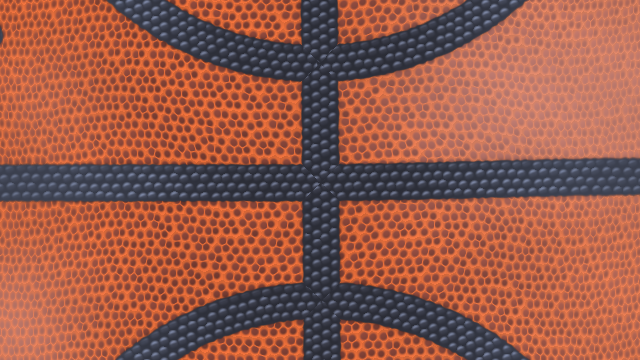
Write a Shadertoy shader that draws this texture.

```glsl
// Pebbled orange leather crossed by dark straight and curved rubber seams.
#define SEAM_HALF 0.051
#define LEATHER_PITCH 0.0288
#define RUBBER_PITCH 0.0293
#define ROW_RATIO 0.87
#define LEATHER_JITTER 0.42
#define RUBBER_JITTER 0.22
#define MIDDLE_X 0.889
#define LIGHT_DIR vec2(-0.35, 0.94)
#define VALLEY_COLOR vec3(0.89, 0.42, 0.22)
#define PEBBLE_COLOR vec3(0.47, 0.24, 0.20)
#define RUBBER_COLOR vec3(0.18, 0.185, 0.225)
#define SHEEN_COLOR vec3(0.84, 0.61, 0.58)

struct Seam {
    float dist;   // signed distance to the seam edge
    vec2 uv;      // position along and across the seam
    vec2 across;  // unit direction across the seam
};

struct Pebble {
    vec2 offset;  // from the nearest pebble centre
    float gap;    // second nearest minus nearest distance
    float id;
};

vec2 hash2(vec2 c) {
    vec2 h = vec2(dot(c, vec2(127.1, 311.7)), dot(c, vec2(269.5, 183.3)));
    return fract(sin(h) * 43758.55);
}

// Cellular noise on staggered rows
Pebble pebbles(vec2 p, float jitter) {
    float row = floor(p.y / ROW_RATIO);
    float nearest = 9.0, second = 9.0;
    Pebble result = Pebble(vec2(0.0), 0.0, 0.0);
    for (int j = -1; j <= 1; j++) {
        float y = row + float(j);
        float stagger = 0.5 * mod(y, 2.0);
        float column = floor(p.x - stagger);
        for (int i = -1; i <= 1; i++) {
            vec2 cell = vec2(column + float(i), y);
            vec2 h = hash2(cell);
            vec2 centre = cell + 0.5 + (h - 0.5) * jitter;
            vec2 offset = p - vec2(centre.x + stagger, centre.y * ROW_RATIO);
            float d = length(offset);
            if (d < nearest) {
                second = nearest;
                nearest = d;
                result.offset = offset;
                result.id = h.x;
            } else {
                second = min(second, d);
            }
        }
    }
    result.gap = second - nearest;
    return result;
}

Seam closer(Seam a, Seam b) {
    if (a.dist < b.dist) return a;
    return b;
}

Seam straightSeam(vec2 uv, vec2 across) {
    return Seam(abs(uv.y) - SEAM_HALF, uv, across);
}

Seam arcSeam(vec2 p, vec2 centre, float radius) {
    vec2 q = p - centre;
    float r = length(q);
    vec2 uv = vec2(atan(q.x, q.y) * radius, r - radius);
    return Seam(abs(uv.y) - SEAM_HALF, uv, q / r);
}

Seam seams(vec2 p) {
    float verticalX = mix(0.895, 0.887, p.y);
    float horizontalY = 0.492 + 0.018 * smoothstep(0.8, 1.85, p.x);
    Seam s = straightSeam(vec2(p.x, p.y - horizontalY), vec2(0.0, 1.0));
    s = closer(s, straightSeam(vec2(-p.y, p.x - verticalX), vec2(1.0, 0.0)));
    s = closer(s, arcSeam(p, vec2(0.880, 1.639), 0.815));
    return closer(s, arcSeam(p, vec2(0.8945, -0.657), 0.822));
}

float glow(vec2 p, vec2 centre, vec2 size) {
    vec2 q = (p - centre) / size;
    return exp(-dot(q, q));
}

vec3 leather(vec2 p, float blur, float px) {
    // Curvature squeezes the grain toward the sides
    float x = p.x - MIDDLE_X;
    vec2 q = vec2(x * (1.0 + 0.3 * x * x), p.y);
    q += 0.012 * sin(q.yx * vec2(9.0, 7.0) + vec2(1.0, 2.5));
    Pebble b = pebbles(q / LEATHER_PITCH, LEATHER_JITTER);
    float r = length(b.offset);
    float soft = 0.11 + 0.10 * blur + px / LEATHER_PITCH * 0.5;
    float size = 0.365 + 0.07 * (b.id - 0.5);
    float spot = 1.0 - smoothstep(size - soft, size + soft, r);
    spot *= smoothstep(0.0, 0.2, b.gap);
    float lit = dot(b.offset, LIGHT_DIR);
    float side = smoothstep(0.95, 1.5, p.x) * (0.4 + 0.6 * smoothstep(0.3, 0.6, p.y));
    vec3 valley = mix(VALLEY_COLOR, vec3(0.86, 0.48, 0.33), side);
    vec3 pebble = mix(PEBBLE_COLOR, vec3(0.59, 0.34, 0.30), side);
    pebble *= 0.94 + 0.2 * b.id + 0.2 * lit;
    vec3 color = mix(valley * (1.0 - 0.12 * lit), pebble, spot * (1.0 - 0.2 * blur));
    // Pale reflections, strongest on the pebble tops
    float sheen = 0.50 * glow(p, vec2(1.38, 0.72), vec2(0.38, 0.26))
                + 0.30 * glow(p, vec2(1.80, 0.72), vec2(0.25, 0.35))
                + 0.20 * glow(p, vec2(1.75, 0.15), vec2(0.25, 0.3))
                + 0.28 * glow(p, vec2(0.12, 0.70), vec2(0.18, 0.20))
                + 0.60 * glow(p, vec2(0.03, 0.08), vec2(0.22, 0.26));
    color = mix(color, SHEEN_COLOR, min(sheen, 0.8) * (0.65 + 0.2 * spot));
    float mottling = sin(p.x * 11.0 + 2.0 * sin(p.y * 7.0)) * sin(p.y * 13.0 + p.x * 3.0);
    return color * (1.0 + 0.02 * mottling);
}

vec3 rubber(Seam s, vec2 p, float blur) {
    Pebble b = pebbles(s.uv / RUBBER_PITCH, RUBBER_JITTER);
    vec2 along = vec2(s.across.y, -s.across.x);
    vec2 offset = b.offset.x * along + b.offset.y * s.across;
    float dome = 1.0 - smoothstep(0.22, 0.56, length(b.offset));
    float inner = smoothstep(0.0, 0.014, -s.dist);
    float lit = dot(offset, LIGHT_DIR);
    float shade = 0.92 + inner * (1.0 - 0.5 * blur) * (0.28 * dome - 0.06 + 0.8 * lit * dome);
    float sides = smoothstep(0.15, 0.75, abs(p.x - MIDDLE_X));
    vec3 tint = mix(RUBBER_COLOR, vec3(0.31, 0.34, 0.42), 0.12 + 0.5 * sides);
    vec3 glint = vec3(0.27, 0.30, 0.36) * dome * inner * smoothstep(0.02, 0.33, lit);
    return tint * shade + glint * (0.8 - 0.3 * blur);
}

void mainImage(out vec4 fragColor, in vec2 fragCoord) {
    float px = 1.0 / iResolution.y;
    vec2 p = fragCoord * px;
    float blur = smoothstep(0.4, 0.9, abs(p.x - MIDDLE_X));
    Seam s = seams(p);
    // Tip of another seam at the left border
    s.dist = min(s.dist, length((p - vec2(-0.012, 0.902)) * vec2(1.5, 1.0)) - 0.03);
    float wobble = 0.0012 * sin(s.uv.x * 170.0 + 2.0 * sin(s.uv.x * 61.0));
    float edge = s.dist + wobble;
    float soft = px + 0.002 * blur;
    vec3 color = leather(p, blur, px);
    color *= 1.0 - 0.25 * exp(-max(edge, 0.0) / 0.004);
    color = mix(rubber(s, p, blur), color, smoothstep(-soft, soft, edge));
    fragColor = vec4(clamp(color, 0.0, 1.0), 1.0);
}
```
